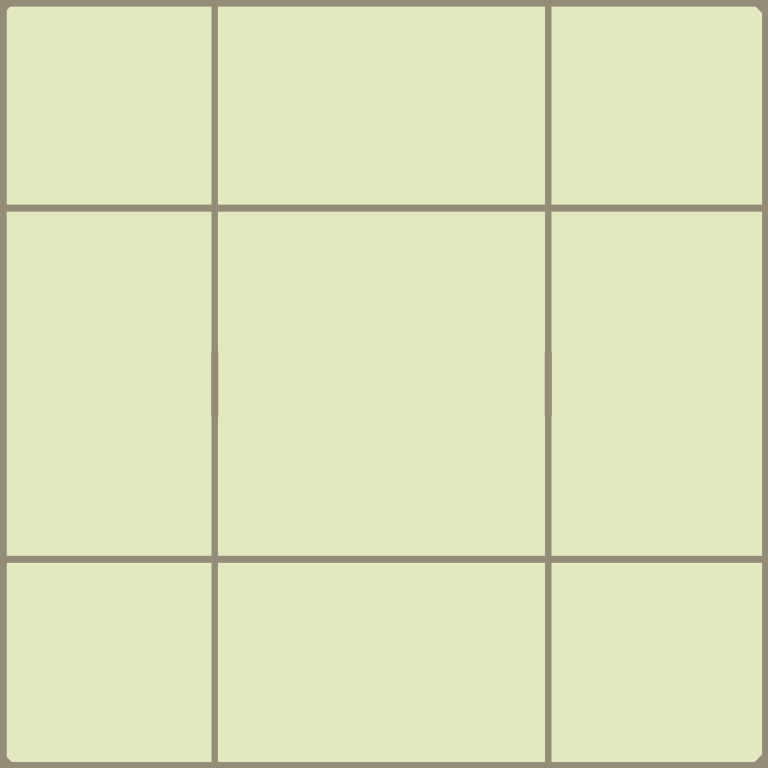
Write a three.js fragment shader that draws this pattern.

```glsl
varying vec2 vUv;

const vec3 PANEL = vec3(0.89, 0.91, 0.75);
const vec3 GROUT = vec3(0.58, 0.55, 0.47);
const vec2 FRAME_MIN = vec2(0.0088, 0.0078);
const vec2 FRAME_MAX = vec2(0.9923, 0.9914);
const vec2 LINES_LOW = vec2(0.2796, 0.2717);
const vec2 LINES_HIGH = vec2(0.7139, 0.7290);
const vec2 HALF_WIDTH = vec2(0.0042, 0.0046);
const float SWELL_HALF_HEIGHT = 0.0417;
const float SWELL = 0.0004;
const float CUT_LEFT_LOW = 0.0065;
const float CUT_LEFT_HIGH = 0.0045;
const float CUT_RIGHT_LOW = 0.0098;
const float CUT_RIGHT_HIGH = 0.0085;
const float SOFTNESS = 0.0009;

// Coverage of a shape from its signed distance, negative inside.
float cover(float d) {
  return 1.0 - smoothstep(-SOFTNESS, SOFTNESS, d);
}

// Inner rectangle with a differently sized chamfer at each corner.
float frameDistance(vec2 p) {
  vec2 low = p - FRAME_MIN;
  vec2 high = FRAME_MAX - p;
  vec2 inset = min(low, high);
  bool isRight = high.x < low.x;
  bool isTop = high.y < low.y;
  float cut = isRight ? (isTop ? CUT_RIGHT_HIGH : CUT_RIGHT_LOW)
                      : (isTop ? CUT_LEFT_HIGH : CUT_LEFT_LOW);
  float chamfer = (cut - inset.x - inset.y) * 0.7071;
  return max(-min(inset.x, inset.y), chamfer);
}

// Two upright and two level dividers; the upright ones swell at mid-height.
float dividerDistance(vec2 p) {
  vec2 nearest = min(abs(p - LINES_LOW), abs(p - LINES_HIGH));
  float swell = SWELL * cover(abs(p.y - 0.5) - SWELL_HALF_HEIGHT);
  vec2 d = nearest - HALF_WIDTH - vec2(swell, 0.0);
  return min(d.x, d.y);
}

void main() {
  float panel = cover(frameDistance(vUv));
  panel *= 1.0 - cover(dividerDistance(vUv));
  gl_FragColor = vec4(mix(GROUT, PANEL, panel), 1.0);
}
```
